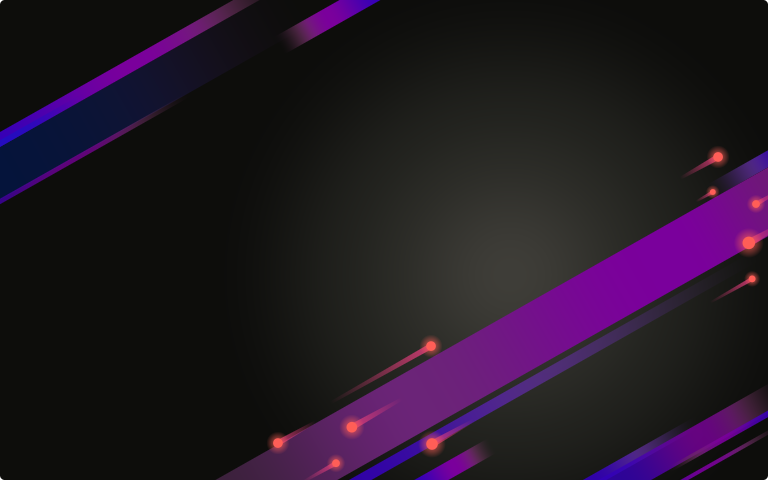
This background is drawn by a WebGL 1 fragment shader. Its source:

```glsl
precision highp float;
// Dark backdrop with a soft off-centre glow, crossed by slanted neon stripes
// and small glowing meteors. Stripes live in a rotated frame (x along, y across)
// and share one blue-violet-rose ramp; meteors are discs with tapered tails.

uniform vec2 u_resolution;

#define SLANT 0.5149
#define GLOW_CENTER vec2(1.0625, 0.427)
#define GLOW_RADIUS 0.63
#define CORNER_RADIUS 0.010
#define BLUE vec3(0.20, 0.00, 0.72)
#define VIOLET vec3(0.48, 0.00, 0.61)
#define ROSE vec3(0.42, 0.20, 0.36)
#define INDIGO vec3(0.36, 0.18, 0.58)
#define NAVY vec3(0.02, 0.08, 0.23)
#define CORAL vec3(1.00, 0.37, 0.34)
#define TAIL_PINK vec3(0.88, 0.24, 0.48)

// Rotates canvas coordinates into the stripe frame.
vec2 alongStripes(vec2 p) {
  float c = cos(SLANT), s = sin(SLANT);
  return vec2(c * p.x + s * p.y, c * p.y - s * p.x);
}

// One-pixel smooth coverage of a signed distance, positive inside.
float cover(float d) {
  return clamp(d * u_resolution.y + 0.5, 0.0, 1.0);
}

float band(float y, float low, float high) {
  return cover(y - low) * cover(high - y);
}

// Neon stripe: blue at span.x, violet halfway, fading rose at span.y.
vec3 neon(vec3 base, vec2 q, vec2 edges, vec2 span, float opacity) {
  float k = clamp((q.x - span.x) / (span.y - span.x), 0.0, 1.0);
  vec3 tint = mix(BLUE, VIOLET, smoothstep(0.0, 0.5, k));
  tint = mix(tint, ROSE, smoothstep(0.5, 0.85, k));
  float fade = 1.0 - smoothstep(0.65, 1.0, k);
  return mix(base, tint, band(q.y, edges.x, edges.y) * fade * opacity);
}

// Glassy stripe: blue turning indigo while it fades evenly.
vec3 glass(vec3 base, vec2 q, vec2 edges, vec2 span) {
  float k = clamp((q.x - span.x) / (span.y - span.x), 0.0, 1.0);
  vec3 tint = mix(BLUE, INDIGO, smoothstep(0.0, 0.5, k));
  float fade = 1.0 - smoothstep(0.3, 1.0, k);
  return mix(base, tint, band(q.y, edges.x, edges.y) * fade * 0.9);
}

// Broad central stripe, from dim plum through violet to magenta.
vec3 mainStripe(vec3 base, vec2 q) {
  vec3 tint = mix(vec3(0.23, 0.13, 0.23), vec3(0.42, 0.14, 0.47),
                  smoothstep(0.36, 0.84, q.x));
  tint = mix(tint, VIOLET, smoothstep(0.84, 1.40, q.x));
  tint = mix(tint, vec3(0.43, 0.10, 0.46), smoothstep(1.48, 1.74, q.x));
  return mix(base, tint, band(q.y, -0.346, -0.221));
}

// Glowing head with a tail; a negative length trails to the lower left.
vec3 meteor(vec3 base, vec2 q, vec2 head, float radius, float tail) {
  vec2 d = q - alongStripes(head);
  float k = d.x / tail;
  float width = radius * mix(0.6, 0.3, clamp(k, 0.0, 1.0));
  float streak = cover(width - abs(d.y)) * step(0.0, k) * clamp(1.0 - k, 0.0, 1.0);
  vec3 color = mix(base, TAIL_PINK, streak * 0.85);
  float r = length(d);
  float halo = clamp(1.0 - r / (radius * 2.4), 0.0, 1.0);
  color = mix(color, CORAL, halo * 0.85);
  return mix(color, CORAL, cover(radius - r));
}

void main() {
  vec2 p = gl_FragCoord.xy / u_resolution.y;
  vec2 q = alongStripes(p);

  // Backdrop glow
  float falloff = clamp(length(p - GLOW_CENTER) / GLOW_RADIUS, 0.0, 1.0);
  vec3 color = mix(vec3(0.245, 0.24, 0.22), vec3(0.145, 0.147, 0.13),
                   smoothstep(0.0, 0.55, falloff));
  color = mix(color, vec3(0.05, 0.05, 0.043), smoothstep(0.4, 1.0, falloff));

  // Upper left stripes
  float navyFade = 1.0 - smoothstep(0.30, 1.08, q.x);
  color = mix(color, mix(vec3(0.13, 0.07, 0.15), NAVY, navyFade),
              band(q.y, 0.508, 0.604) * (1.0 - smoothstep(0.6, 1.06, q.x)));
  color = neon(color, q, vec2(0.604, 0.631), vec2(0.30, 1.06), 1.0);
  color = mix(color, vec3(0.14, 0.05, 0.75),
              band(q.y, 0.604, 0.616) * (1.0 - smoothstep(0.34, 0.56, q.x)));
  color = neon(color, q, vec2(0.500, 0.510), vec2(0.20, 0.75), 0.75);
  color = neon(color, q, vec2(0.480, 0.522), vec2(1.19, 0.95), 1.0);

  // Central stripes
  color = glass(color, q, vec2(-0.221, -0.190), vec2(1.76, 1.58));
  color = mainStripe(color, q);
  color = glass(color, q, vec2(-0.381, -0.358), vec2(0.62, 1.62));
  color = neon(color, q, vec2(-0.460, -0.425), vec2(0.75, 0.93), 1.0);

  // Lower right stripes
  color = glass(color, q, vec2(-0.622, -0.598), vec2(1.08, 1.33));
  color = neon(color, q, vec2(-0.668, -0.614), vec2(1.12, 1.52), 0.8);
  color = neon(color, q, vec2(-0.674, -0.662), vec2(1.48, 1.22), 0.9);
  color = neon(color, q, vec2(-0.706, -0.698), vec2(1.12, 1.48), 0.9);

  // Meteors
  color = meteor(color, q, vec2(1.496, 0.673), 0.010, -0.09);
  color = meteor(color, q, vec2(1.485, 0.600), 0.006, -0.04);
  color = meteor(color, q, vec2(1.575, 0.575), 0.008, 0.06);
  color = meteor(color, q, vec2(1.560, 0.494), 0.013, 0.08);
  color = meteor(color, q, vec2(1.567, 0.419), 0.007, -0.10);
  color = meteor(color, q, vec2(0.898, 0.279), 0.010, -0.24);
  color = meteor(color, q, vec2(0.579, 0.077), 0.010, 0.09);
  color = meteor(color, q, vec2(0.733, 0.110), 0.011, 0.12);
  color = meteor(color, q, vec2(0.900, 0.075), 0.012, 0.10);
  color = meteor(color, q, vec2(0.700, 0.035), 0.008, -0.08);

  // Rounded canvas corners
  vec2 halfSize = 0.5 * u_resolution / u_resolution.y;
  vec2 corner = max(abs(p - halfSize) - halfSize + CORNER_RADIUS, 0.0);
  color = mix(vec3(1.0), color, cover(CORNER_RADIUS - length(corner)));

  gl_FragColor = vec4(color, 1.0);
}
```
